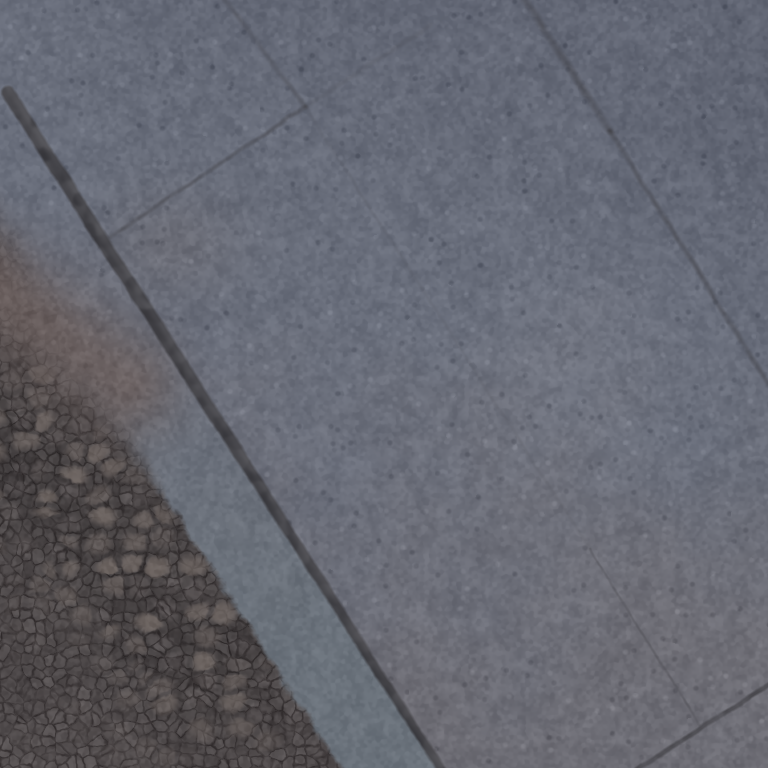
Write a Shadertoy shader that draws this texture.

```glsl
const vec3 SLAB_COOL = vec3(0.415, 0.435, 0.487);
const vec3 SLAB_WARM = vec3(0.432, 0.426, 0.452);
const vec3 SLAB_SHADE = vec3(0.372, 0.390, 0.445);
const vec3 KERB_BLUE = vec3(0.415, 0.453, 0.490);
const vec3 SOIL_DARK = vec3(0.245, 0.227, 0.232);
const vec3 SOIL_LIGHT = vec3(0.335, 0.312, 0.313);
const vec3 PEBBLE = vec3(0.425, 0.392, 0.378);
const vec3 DUST = vec3(0.418, 0.372, 0.366);
const vec3 GROOVE = vec3(0.225, 0.222, 0.238);
const vec2 GROOVE_TOP = vec2(0.010, 0.880);
const vec2 GROOVE_END = vec2(0.580, -0.011);
const vec2 SOIL_EDGE = vec2(0.200, 0.375);
const vec2 SOIL_NORMAL = vec2(0.839, 0.544);
const vec2 CORNER = vec2(0.397, 0.861);
const float GRAIN = 0.055;

vec2 hash2(vec2 p) {
    vec3 q = fract(p.xyx * vec3(0.1031, 0.1030, 0.0973));
    q += dot(q, q.yzx + 33.33);
    return fract((q.xx + q.yz) * q.zy);
}

// Nearest distance, gap to the second cell, id, and softly blended id
vec4 cells(vec2 p) {
    vec2 base = floor(p), f = fract(p);
    float near = 9.0, second = 9.0, id = 0.0, sum = 0.0, weight = 0.0;
    for (int y = -1; y <= 1; y++)
    for (int x = -1; x <= 1; x++) {
        vec2 g = vec2(x, y);
        vec2 h = hash2(base + g + 100.0);
        float value = hash2(base + g + 371.0).x;
        float d = length(g + 0.1 + 0.8 * h - f);
        float w = exp(-5.0 * d * d);
        sum += w * value;
        weight += w;
        if (d < near) { second = near; near = d; id = value; }
        else second = min(second, d);
    }
    return vec4(near, second - near, id, sum / weight);
}

// Layered rotated sines, roughly -1 to 1
float mottle(vec2 p) {
    float sum = 0.0, amp = 0.5;
    for (int i = 0; i < 5; i++) {
        sum += amp * sin(p.x + 1.7 * sin(p.y * 0.8)) * cos(p.y + 0.6 * p.x);
        p = mat2(1.28, 1.39, -1.39, 1.28) * p + 2.3;
        amp *= 0.62;
    }
    return sum;
}

float segment(vec2 p, vec2 a, vec2 b) {
    vec2 d = b - a;
    return length(p - a - d * clamp(dot(p - a, d) / dot(d, d), 0.0, 1.0));
}

float line(vec2 p, vec2 a, vec2 b, float width, float blur) {
    return 1.0 - smoothstep(width - blur, width + blur, segment(p, a, b));
}

float glow(vec2 p, vec2 centre, vec2 size) {
    vec2 q = (p - centre) / size;
    return exp(-dot(q, q));
}

vec3 slabColor(vec2 p, float grain, float soft) {
    float warm = 0.85 * smoothstep(0.62, 0.05, p.y + 0.15 * mottle(p * 6.0));
    vec3 c = mix(SLAB_COOL, SLAB_WARM, warm);
    c = mix(c, SLAB_SHADE, 0.75 * smoothstep(0.55, 1.15, p.y + 0.45 * (p.x - 0.5)));
    c = mix(c, SLAB_WARM, 0.5 * glow(p, vec2(0.22, 0.68), vec2(0.09, 0.07)));
    c += 0.025 * glow(p, vec2(0.76, 0.50), vec2(0.13, 0.20));
    c += 0.010 * mottle(p * 19.0) + GRAIN * (grain - 0.5) + 0.045 * (soft - 0.5);
    // Sparse pits and pale chips
    vec4 fleck = cells(p * 62.0);
    float spot = 1.0 - smoothstep(0.08, 0.32, fleck.x);
    c -= 0.060 * spot * step(0.91, fleck.z);
    c += 0.045 * spot * step(fleck.z, 0.08);
    return c;
}

vec3 soilColor(vec2 p, float grain) {
    vec2 q = p + 0.006 * vec2(mottle(p * 35.0), mottle(p.yx * 41.0));
    vec4 coarse = cells(q * vec2(25.0, 32.0));
    vec4 fine = cells(q * 68.0 + 9.0);
    float band = exp(-pow(segment(p, vec2(0.02, 0.45), vec2(0.28, 0.13)) / 0.11, 2.0));
    vec3 c = mix(SOIL_DARK, SOIL_LIGHT, 0.45 + 0.3 * mottle(p * 25.0));
    // Small grit, then domed pebbles with dark gaps
    float grit = smoothstep(0.02, 0.30, fine.y);
    c += 0.10 * (grit - 0.5) * (0.35 + fine.z) + 0.07 * (grain - 0.5);
    float stone = smoothstep(0.05, 0.28, coarse.y) * smoothstep(0.62, 0.20, coarse.x);
    c *= 1.0 - 0.16 * band * (1.0 - stone);
    return mix(c, PEBBLE + 0.06 * (grain - 0.5), stone * band * smoothstep(0.25, 0.9, coarse.z));
}

void mainImage(out vec4 fragColor, in vec2 fragCoord) {
    vec2 p = fragCoord / iResolution.xy;
    float grain = cells(p * 190.0).w;
    float soft = cells(p * 72.0 + 31.0).w;
    vec2 q = p + 0.0015 * vec2(mottle(p * 45.0), mottle(p.yx * 53.0));
    vec3 color = slabColor(p, grain, soft);

    // Kerb strip beside the soil
    float side = dot(q - SOIL_EDGE, SOIL_NORMAL);
    vec2 along = normalize(GROOVE_END - GROOVE_TOP);
    float across = dot(q - GROOVE_TOP, vec2(-along.y, along.x));
    float kerb = smoothstep(0.005, -0.005, across) * smoothstep(0.65, 0.1, p.y);
    color = mix(color, KERB_BLUE + 0.05 * (grain - 0.5) + 0.03 * (soft - 0.5), 0.8 * kerb);

    // Slab joints, broken up by the grain
    float wear = 0.55 + 0.7 * soft;
    float joints = 0.36 * line(q, vec2(0.143, 0.691), CORNER, 0.0025, 0.0025);
    joints += 0.14 * line(q, CORNER, vec2(0.560, 0.967), 0.003, 0.003);
    joints += 0.25 * line(q, vec2(0.293, 1.0), CORNER, 0.003, 0.003);
    joints += 0.10 * line(q, CORNER, vec2(0.768, 0.284), 0.002, 0.002);
    joints += 0.26 * line(q, vec2(0.768, 0.284), vec2(0.911, 0.056), 0.0015, 0.0015);
    joints += 0.42 * line(q, vec2(0.677, 1.01), vec2(0.794, 0.830), 0.004, 0.004);
    joints += 0.40 * line(q, vec2(0.794, 0.830), vec2(1.01, 0.485), 0.003, 0.003);
    joints += 0.65 * line(q, vec2(0.825, -0.005), vec2(1.01, 0.114), 0.003, 0.002);
    color = mix(color, GROOVE, clamp(joints * wear, 0.0, 1.0));

    // Loose soil: crisp edge low down, dusty fade higher up
    float blur = mix(0.005, 0.045, smoothstep(0.33, 0.52, p.y));
    float soil = 1.0 - smoothstep(-blur, blur, side + 0.006 * mottle(p * 60.0));
    color = mix(color, soilColor(p, grain), soil);
    float dust = exp(-pow(segment(p, vec2(-0.01, 0.63), vec2(0.165, 0.50)) / 0.065, 2.0));
    color = mix(color, DUST + 0.06 * (grain - 0.5) + 0.05 * (soft - 0.5), 0.85 * dust);

    // Deep groove with a darker left wall
    float width = mix(0.0055, 0.0085, smoothstep(0.0, 0.65, p.y));
    float groove = line(q, GROOVE_TOP, GROOVE_END, width, 0.0025);
    vec3 fill = GROOVE + 0.10 * (soft - 0.4) + 0.05 * smoothstep(-0.004, 0.005, across);
    color = mix(color, fill, 0.9 * groove);
    fragColor = vec4(color, 1.0);
}
```
